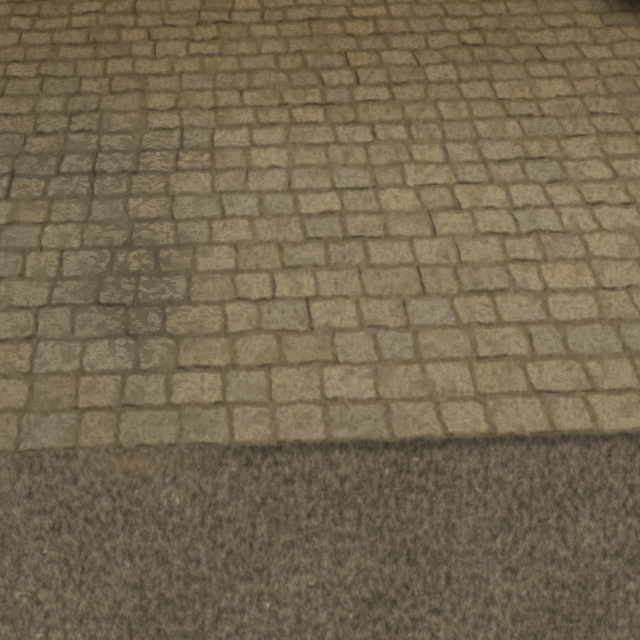
Write a WebGL 2 fragment shader that draws this texture.

```glsl
#version 300 es
precision highp float;

uniform vec2 u_resolution;
out vec4 fragColor;

const float HORIZON = 1.935;
const float EDGE_DEPTH = 1.625;
const float ROW_STEP = 0.0246;
const float STONE_WIDTH = 0.0515;

const vec3 STONE = vec3(0.560, 0.507, 0.400);
const vec3 JOINT = vec3(0.430, 0.378, 0.280);
const vec3 STAIN = vec3(0.365, 0.325, 0.262);
const vec3 GRAVEL = vec3(0.395, 0.355, 0.290);
const vec3 GRIT = vec3(0.640, 0.600, 0.510);
const vec3 SAND = vec3(0.490, 0.420, 0.300);

float hash(vec2 p) {
    vec3 q = fract(vec3(p.xyx) * vec3(0.1031, 0.1030, 0.0973));
    q += dot(q, q.yzx + 33.33);
    return fract((q.x + q.y) * q.z);
}

vec2 gradientAt(vec2 cell) {
    float angle = 6.28318 * hash(cell);
    return vec2(cos(angle), sin(angle));
}

float gradientNoise(vec2 p) {
    vec2 i = floor(p), f = p - i;
    vec2 w = f * f * f * (f * (f * 6.0 - 15.0) + 10.0);
    vec2 e = vec2(1.0, 0.0);
    float a = dot(gradientAt(i), f);
    float b = dot(gradientAt(i + e.xy), f - e.xy);
    float c = dot(gradientAt(i + e.yx), f - e.yx);
    float d = dot(gradientAt(i + e.xx), f - e.xx);
    return mix(mix(a, b, w.x), mix(c, d, w.x), w.y);
}

float fbm(vec2 p) {
    float sum = 0.0, gain = 1.0;
    for (int i = 0; i < 3; i++) {
        sum += gain * gradientNoise(p);
        p = mat2(1.6, 1.2, -1.2, 1.6) * p + 7.3;
        gain *= 0.6;
    }
    return sum;
}

float roundedBox(vec2 p, vec2 halfSize, float radius) {
    vec2 q = abs(p) - halfSize + radius;
    return length(max(q, 0.0)) + min(max(q.x, q.y), 0.0) - radius;
}

float blob(vec2 p, vec2 center, vec2 radius) {
    vec2 q = (p - center) / radius;
    return exp(-dot(q, q));
}

// Irregular joint position along one row
float jointAt(float column, float row) {
    return column + 0.32 * (hash(vec2(column + 61.0, row + 17.0)) - 0.5);
}

vec3 cobbles(vec2 uv, float depth, float rowPos, float stain) {
    float row = floor(rowPos);
    float s = (uv.x - 0.275) / (depth * STONE_WIDTH) + 40.0;
    s += step(1.5, row) * hash(vec2(row, 5.0));
    float column = floor(s);
    column += step(jointAt(column + 1.0, row), s) - step(s, jointAt(column, row));
    float left = jointAt(column, row), right = jointAt(column + 1.0, row);
    vec2 id = vec2(column, row);

    // Mottling at the scale of chips and of grains
    float mottle = fbm(uv * vec2(80.0, 95.0) / depth);
    float fine = fbm(uv * vec2(125.0, 85.0) + 31.0);

    // Chipped stone outline, measured in canvas units
    vec2 scale = depth * vec2(STONE_WIDTH, ROW_STEP * depth);
    vec2 local = vec2(s - 0.5 * (left + right), rowPos - row - 0.5) * scale;
    vec2 halfSize = 0.5 * scale * vec2(right - left, 1.0);
    float gap = 0.0030 * depth * mix(0.6, 1.25, hash(id + 3.0));
    float d = roundedBox(local, halfSize - gap, 0.005 * depth);
    float face = 1.0 - smoothstep(-0.004, 0.003, d + 0.0035 * mottle);

    // Worn faces and filled joints
    vec3 tint = mix(vec3(1.012, 0.995, 0.97), vec3(0.985, 1.0, 1.03), hash(id + 11.0));
    vec3 stone = STONE * tint * mix(0.95, 1.05, hash(id + 23.0));
    stone *= 1.0 + 0.14 * mottle + 0.16 * fine;
    float wear = smoothstep(0.12, 0.60, mottle + 0.35 * fine + 0.45 * stain);
    stone = mix(stone, STAIN, wear * mix(0.38, 0.75, stain));
    vec3 joint = mix(JOINT, STAIN, stain) * (1.0 + 0.14 * fine + 0.12 * mottle);
    float filled = smoothstep(-0.05, 0.55, fbm(uv * 25.0 + 4.0));
    vec3 color = mix(joint, stone, face * (1.0 - 0.45 * filled));
    color = mix(color, stone, 0.35 * filled * (1.0 - face));

    // Sparse dark crevices below and beside the stones
    float under = smoothstep(0.0055, 0.0, abs(local.y + halfSize.y - gap * 0.7));
    float beside = smoothstep(0.0045, 0.0, abs(local.x + halfSize.x - gap * 0.5));
    under *= smoothstep(0.35, 1.0, hash(id + 47.0));
    beside *= smoothstep(0.55, 1.0, hash(id + 71.0));
    float broken = smoothstep(-0.35, 0.35, fbm(uv * 36.0 + 67.0));
    return color * (1.0 - 0.30 * max(under, beside) * broken);
}

vec3 gravel(vec2 uv) {
    float coarse = fbm(uv * vec2(52.0, 42.0));
    float fine = fbm(uv * vec2(115.0, 78.0) + 19.0);
    vec3 color = GRAVEL * (1.0 + 0.20 * coarse + 0.32 * fine + 0.10 * fbm(uv * 6.0));
    float grit = smoothstep(0.30, 0.62, gradientNoise(uv * vec2(92.0, 62.0) + 53.0));
    grit *= smoothstep(-0.15, 0.4, gradientNoise(uv * 37.0 + 29.0));
    return mix(color, GRIT, 0.75 * grit);
}

void main() {
    vec2 uv = gl_FragCoord.xy / u_resolution;

    // Tilted ground plane with uneven courses
    vec2 wobble = vec2(fbm(uv * 24.0), fbm(uv * 22.0 + 13.0)) * 0.0045;
    vec2 ground = uv + wobble;
    ground.y -= 0.033 * (uv.x - 0.52);
    float depth = HORIZON - ground.y;
    float rowPos = (1.0 / depth - 1.0 / EDGE_DEPTH) / ROW_STEP;

    // Dark patches on the left side
    float stain = blob(uv, vec2(0.22, 0.55), vec2(0.08, 0.11));
    stain += 0.65 * blob(uv, vec2(0.24, 0.76), vec2(0.10, 0.05));
    stain += 0.45 * blob(uv, vec2(0.03, 0.77), vec2(0.16, 0.08));
    stain += 0.35 * blob(uv, vec2(0.12, 0.55), vec2(0.20, 0.25));
    stain = clamp(stain + 0.35 * fbm(uv * 12.0) * smoothstep(0.5, 0.1, uv.x), 0.0, 1.0);

    vec3 paving = cobbles(ground, depth, max(rowPos, 0.001), stain);
    paving *= 1.0 + 0.05 * blob(uv, vec2(0.75, 0.58), vec2(0.40, 0.25));
    paving *= mix(vec3(1.0), vec3(0.88, 0.85, 0.79), smoothstep(0.70, 1.0, uv.y));
    paving *= mix(0.94, 1.0, smoothstep(0.0, 0.42, uv.x));

    // Gravel strip, sandy spill and shadow below the last course
    vec3 strip = gravel(uv);
    strip = mix(strip, SAND, 0.5 * blob(uv, vec2(0.20, 0.275), vec2(0.075, 0.018)));
    float shadow = exp(-pow((rowPos + 0.10) / 0.16, 2.0));
    strip *= 1.0 - 0.25 * shadow * smoothstep(0.25, 0.42, uv.x);
    vec3 color = mix(strip, paving, smoothstep(-0.06, 0.06, rowPos));

    color *= 1.0 - 0.75 * blob(uv, vec2(1.0, 1.01), vec2(0.065, 0.035));
    fragColor = vec4(clamp(color, 0.0, 1.0), 1.0);
}
```
